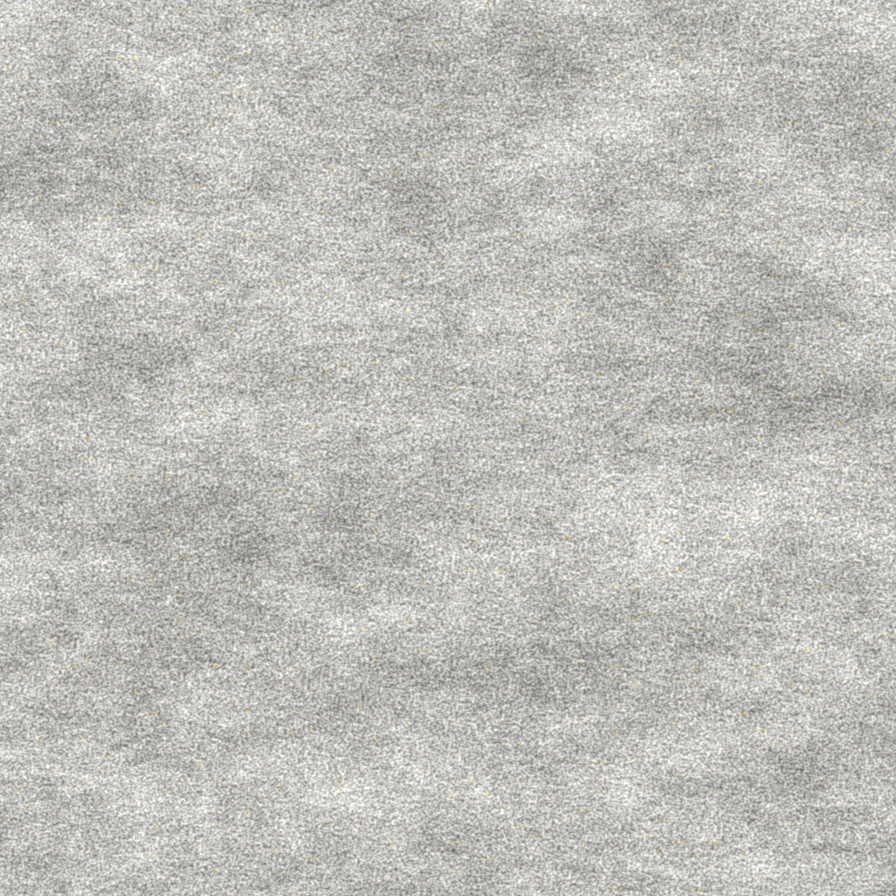
Give the GLSL for this texture, as a WebGL 2 fragment shader.

```glsl
#version 300 es
precision highp float;
// Pale heathered jersey: soft horizontal clouds, crisp fibre grain and sparse warm flecks.

#define BASE_TONE 0.748
#define CLOUD_CONTRAST 0.103
#define CLOUD_SCALE vec2(3.4, 7.0)
#define STREAK_CONTRAST 0.09
#define STREAK_SCALE vec2(46.0, 170.0)
#define GRAIN_CONTRAST 0.26
#define GRAIN_SCALE vec2(310.0, 350.0)
#define FLECK_CELLS 56.0
#define FLECK_DENSITY 0.42
#define FLECK_RADIUS 0.0034
#define FIBRE_TINT vec3(1.0, 0.996, 0.975)
#define FLECK_TINT vec3(0.09, 0.01, -0.13)

uniform vec2 u_resolution;
out vec4 fragColor;

vec3 hash3(vec2 cell, float seed) {
    uvec3 v = uvec3(ivec3(cell, seed)) * 1664525u + 1013904223u;
    v.x += v.y * v.z; v.y += v.z * v.x; v.z += v.x * v.y;
    v ^= v >> 16u;
    v.x += v.y * v.z; v.y += v.z * v.x; v.z += v.x * v.y;
    return vec3(v >> 8u) / 16777216.0;
}

float cornerSlope(vec2 cell, vec2 offset, float seed) {
    float angle = 6.28319 * hash3(cell, seed).x;
    return dot(vec2(cos(angle), sin(angle)), offset);
}

// Gradient noise, roughly -0.7 to 0.7
float gradientNoise(vec2 p, float seed) {
    vec2 i = floor(p), f = p - i;
    vec2 w = f * f * f * (f * (f * 6.0 - 15.0) + 10.0);
    vec2 e = vec2(1.0, 0.0);
    float low = mix(cornerSlope(i, f, seed), cornerSlope(i + e, f - e, seed), w.x);
    float high = mix(cornerSlope(i + e.yx, f - e.yx, seed), cornerSlope(i + 1.0, f - 1.0, seed), w.x);
    return mix(low, high, w.y);
}

vec2 rotate(vec2 p, float angle) {
    float c = cos(angle), s = sin(angle);
    return vec2(c * p.x - s * p.y, s * p.x + c * p.y);
}

// Slightly warped patches of lighter and darker fibre, from wide to small
float clouds(vec2 uv) {
    vec2 warp = vec2(gradientNoise(uv * 13.0, 1.0), gradientNoise(uv * 13.0, 2.0));
    vec2 p = uv + warp * vec2(0.04, 0.015);
    vec2 scale = CLOUD_SCALE;
    float sum = 0.0, weight = 1.0;
    for (int octave = 0; octave < 4; octave++) {
        vec2 q = rotate(p, 0.03 * float(octave - 1));
        sum += weight * gradientNoise(q * scale + 3.7, 3.0 + float(octave));
        scale *= vec2(2.3, 2.3);
        weight *= 0.9;
    }
    return sum;
}

// Turned layers of falling frequency hide the lattice of the grain
float grain(vec2 uv) {
    return gradientNoise(rotate(uv, 0.13) * GRAIN_SCALE, 10.0)
         + 0.75 * gradientNoise(rotate(uv, -0.37) * GRAIN_SCALE * 0.68, 11.0)
         + 0.25 * gradientNoise(rotate(uv, 0.08) * GRAIN_SCALE * 0.33, 13.0);
}

// Strength of the warm fleck in this grid cell
float fleck(vec2 uv, float pixel) {
    vec2 p = uv * FLECK_CELLS;
    vec2 cell = floor(p);
    vec3 place = hash3(cell, 20.0);
    vec3 kind = hash3(cell, 21.0);
    vec2 offset = (p - cell - mix(vec2(0.24), vec2(0.76), place.xy)) / FLECK_CELLS;
    float radius = FLECK_RADIUS * mix(0.65, 1.0, kind.x);
    float disc = 1.0 - smoothstep(0.2 * radius, radius + 0.25 * pixel, length(offset * vec2(0.85, 1.1)));
    return disc * step(place.z, FLECK_DENSITY) * mix(0.3, 1.0, kind.y * kind.y);
}

void main() {
    float side = min(u_resolution.x, u_resolution.y);
    vec2 uv = gl_FragCoord.xy / side;

    // Light and dark fibre
    float tone = BASE_TONE + CLOUD_CONTRAST * clouds(uv);
    tone += STREAK_CONTRAST * gradientNoise(uv * STREAK_SCALE, 9.0);
    tone += GRAIN_CONTRAST * grain(uv);

    // Slight warmth in the fibre, then the flecks
    vec3 colour = tone * FIBRE_TINT;
    colour += vec3(0.012, 0.0, -0.03) * gradientNoise(rotate(uv, 0.5) * 190.0, 12.0);
    colour += FLECK_TINT * fleck(uv, 1.0 / side);
    fragColor = vec4(clamp(colour, 0.0, 1.0), 1.0);
}
```
